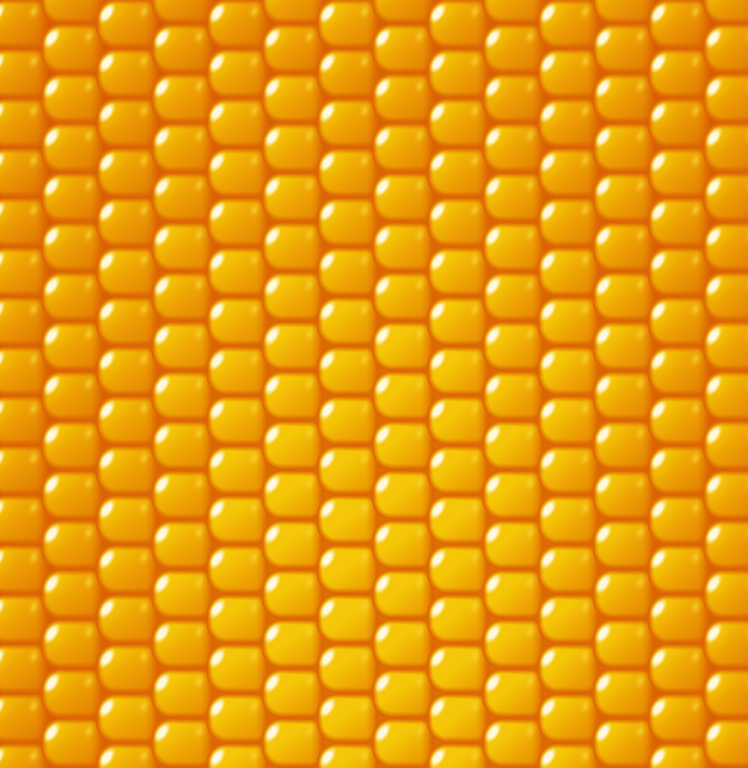
Give the GLSL for this pattern, as a Shadertoy shader.

```glsl
// Rows of glossy golden kernels in staggered columns, each column overlapping
// the one on its left. Every kernel is a rounded box shaded by a colour ramp,
// with a dark rim, two highlights and a broad warm glow over the whole field.

const vec2  GRID        = vec2(13.56, 15.48);  // kernels across and down
const vec2  GRID_SHIFT  = vec2(0.745, 0.006);  // phase of the first column and row
const float PITCH       = 1.109;               // column pitch in kernel heights
const vec2  HALF_SIZE   = vec2(0.62, 0.5);     // kernel half extents
const float LEFT_RADIUS = 0.40;
const float RIGHT_RADIUS = 0.26;
const float RIM_WIDTH   = 0.15;
const float SOFTNESS    = 0.03;                // minimum edge blur
const float VARIATION   = 0.09;                // tone change between kernels
const vec2  GLOW_CENTRE = vec2(0.53, 0.20);
const vec2  GLOW_FALLOFF = vec2(2.4, 1.5);
const float GLOW_GAIN   = 0.46;

const vec3 CREASE = vec3(0.84, 0.35, 0.01);
const vec3 RUST   = vec3(0.86, 0.40, 0.01);
const vec3 ORANGE = vec3(0.90, 0.53, 0.01);
const vec3 AMBER  = vec3(0.93, 0.64, 0.01);
const vec3 YELLOW = vec3(0.96, 0.78, 0.03);
const vec3 CREAM  = vec3(0.98, 0.89, 0.49);
const vec3 WHITE  = vec3(1.00, 0.97, 0.87);

float hash(vec2 p) {
    vec3 h = fract(p.xyx * 0.1031);
    h += dot(h, h.yzx + 33.33);
    return fract((h.x + h.y) * h.z);
}

vec3 toneRamp(float t) {
    t = clamp(t, 0.0, 1.0) * 3.0;
    vec3 c = mix(RUST, ORANGE, min(t, 1.0));
    c = mix(c, AMBER, clamp(t - 1.0, 0.0, 1.0));
    return mix(c, YELLOW, clamp(t - 2.0, 0.0, 1.0));
}

// Signed distance to a box with rounder corners on its left side
float kernelDistance(vec2 p) {
    float r = p.x < 0.0 ? LEFT_RADIUS : RIGHT_RADIUS;
    vec2 q = abs(p) - HALF_SIZE + r;
    return length(max(q, 0.0)) + min(max(q.x, q.y), 0.0) - r;
}

// Soft spot stretched along a tilted axis
float spot(vec2 p, vec2 size, float angle) {
    float c = cos(angle), s = sin(angle);
    vec2 q = vec2(c * p.x + s * p.y, c * p.y - s * p.x) / size;
    return exp(-dot(q, q));
}

// p.x runs from the kernel's left edge, p.y from its middle
vec3 shadeKernel(vec2 p, float d, float glow, float seed) {
    float tone = 0.53 + 0.50 * p.y - 0.38 * (p.x - 0.55);
    tone += GLOW_GAIN * glow + VARIATION * (seed - 0.5);
    float rim = smoothstep(0.0, RIM_WIDTH, -d);
    float overlapShade = smoothstep(PITCH + 0.04, PITCH - 0.14, p.x);
    vec3 col = toneRamp(tone * rim * mix(0.55, 1.0, overlapShade));

    // Small reflection at the upper right, large gloss at the upper left
    float glint = spot(p - vec2(0.96, 0.24), vec2(0.10, 0.07), 1.2);
    col = mix(col, mix(YELLOW, CREAM, 0.35), 0.75 * glint);
    float sheen = spot(p - vec2(0.26, 0.20), vec2(0.30, 0.19), 0.9);
    col = mix(col, YELLOW, 0.6 * sheen * rim);
    float gloss = spot(p - vec2(0.21, 0.21), vec2(0.19, 0.10), 0.95);
    col = mix(col, CREAM, smoothstep(0.12, 0.50, gloss) * rim);
    return mix(col, WHITE, smoothstep(0.40, 0.75, gloss));
}

void mainImage(out vec4 fragColor, in vec2 fragCoord) {
    vec2 uv = fragCoord / iResolution.xy;
    vec2 g = uv * GRID - GRID_SHIFT;
    float column = floor(g.x);
    float blur = max(SOFTNESS, GRID.y / iResolution.y);

    vec2 toGlow = (uv - GLOW_CENTRE) * GLOW_FALLOFF;
    float glow = exp(-dot(toGlow, toGlow));
    vec3 col = mix(CREASE, ORANGE, 0.5 * glow);

    // Paint the column to the left first, then the one lying over it
    for (int i = -1; i <= 0; i++) {
        float k = column + float(i);
        float y = g.y + 0.5 * mod(k, 2.0);
        vec2 p = vec2((g.x - k) * PITCH, fract(y) - 0.5);
        float d = kernelDistance(p - vec2(HALF_SIZE.x, 0.0));
        float seed = hash(vec2(k, floor(y)) + 7.0);
        float cover = smoothstep(0.5 * blur, -0.5 * blur, d);
        col = mix(col, shadeKernel(p, d, glow, seed), cover);
    }
    fragColor = vec4(col, 1.0);
}
```
